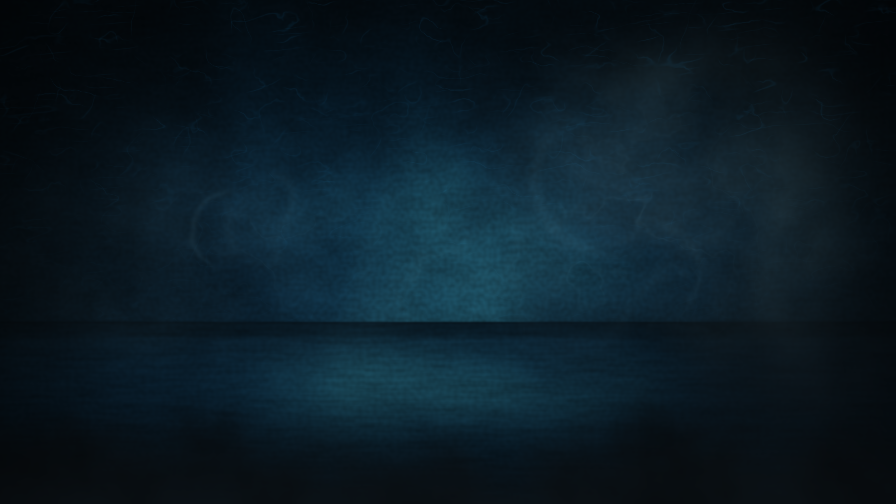
Give the GLSL for this background, as a WebGL 1 fragment shader.

```glsl
precision highp float;

uniform vec2 u_resolution;

const float HORIZON = 0.361;
const vec3 NIGHT = vec3(0.023, 0.056, 0.080);
const vec3 BLUE = vec3(0.014, 0.106, 0.174);
const vec3 TEAL = vec3(0.053, 0.104, 0.078);
const vec3 MIST = vec3(0.064, 0.086, 0.090);
const vec3 ASH = vec3(0.042, 0.064, 0.080);

vec2 gradient(vec2 cell) {
  float h = fract(sin(dot(cell, vec2(127.1, 311.7))) * 43758.5);
  return vec2(cos(6.2832 * h), sin(6.2832 * h));
}

float noise(vec2 p) {
  vec2 i = floor(p);
  vec2 f = p - i;
  vec2 u = f * f * f * (f * (f * 6.0 - 15.0) + 10.0);
  float a = dot(gradient(i), f);
  float b = dot(gradient(i + vec2(1.0, 0.0)), f - vec2(1.0, 0.0));
  float c = dot(gradient(i + vec2(0.0, 1.0)), f - vec2(0.0, 1.0));
  float d = dot(gradient(i + 1.0), f - 1.0);
  return mix(mix(a, b, u.x), mix(c, d, u.x), u.y);
}

float fbm(vec2 p) {
  float sum = 0.0;
  float amp = 0.6;
  for (int i = 0; i < 5; i++) {
    sum += amp * noise(p);
    p = mat2(1.6, 1.2, -1.2, 1.6) * p + 7.3;
    amp *= 0.5;
  }
  return sum;
}

float glow(vec2 p, vec2 center, vec2 radius) {
  vec2 d = (p - center) / radius;
  return exp(-dot(d, d));
}

// Thin bright lines along the zero crossings of a noise field
float filament(float field, float width) {
  return exp(-field * field / (width * width));
}

// Soft ring, visible only on the side it faces
float arc(vec2 p, vec2 center, float radius, float width, float facing) {
  vec2 d = p - center;
  float r = length(d);
  float side = dot(d / max(r, 0.001), vec2(cos(facing), sin(facing)));
  return filament(r - radius, width) * smoothstep(0.1, 0.9, side);
}

// Broken hairlines, stretched by the given frequency
float scratches(vec2 p, vec2 frequency, float width) {
  float line = filament(noise(p * frequency + 0.9 * fbm(p * 8.0)), width);
  return line * smoothstep(0.0, 0.35, noise(p * 14.0 + frequency));
}

vec3 wallColor(vec2 p, vec2 warped) {
  vec3 color = NIGHT * (0.4 + 0.7 * glow(p, vec2(0.1, 0.40), vec2(1.1, 0.42)));
  color += BLUE * glow(warped, vec2(-0.02, 0.49), vec2(0.54, 0.35));
  color += TEAL * glow(warped, vec2(0.02, 0.46), vec2(0.24, 0.19));
  // Mottled plaster, brushed grain and scratches
  float grain = 0.24 * fbm(p * vec2(9.0, 18.0)) + 0.10 * noise(p * vec2(20.0, 110.0));
  color *= 1.0 + grain + 0.17 * noise(p * 105.0);
  float upper = smoothstep(0.4, 0.9, p.y);
  float marks = scratches(p, vec2(10.0, 27.0), 0.028);
  marks += 0.7 * scratches(p + 3.1, vec2(19.0, 15.0), 0.026);
  marks += 0.6 * scratches(p + 5.7, vec2(4.0, 40.0), 0.035);
  return color + vec3(0.006, 0.036, 0.054) * marks * (0.25 + 0.75 * upper);
}

vec3 floorColor(vec2 p, vec2 warped) {
  vec3 color = NIGHT * (0.65 + 0.5 * glow(p, vec2(0.0, 0.25), vec2(1.0, 0.18)));
  color += BLUE * 0.85 * glow(warped, vec2(-0.08, 0.245), vec2(0.62, 0.15));
  color += TEAL * 0.9 * glow(warped, vec2(-0.12, 0.235), vec2(0.24, 0.09));
  color += TEAL * 0.4 * glow(warped, vec2(0.16, 0.23), vec2(0.18, 0.07));
  // Horizontal streaks and a shadow along the back edge
  float streak = 0.22 * fbm(p * vec2(5.0, 45.0)) + 0.14 * noise(p * vec2(16.0, 120.0));
  color *= 1.0 + streak + 0.13 * noise(p * 100.0);
  return color * (1.0 - 0.2 * smoothstep(HORIZON - 0.038, HORIZON - 0.022, p.y));
}

// Wide smoke banks
float smokeDensity(vec2 p, float cloud) {
  float bank = 0.78 * glow(p, vec2(0.40, 0.60), vec2(0.29, 0.27));
  bank += 0.45 * glow(p, vec2(0.39, 0.84), vec2(0.16, 0.09));
  bank += 0.46 * glow(p, vec2(0.66, 0.50), vec2(0.26, 0.30));
  bank += 0.48 * glow(p, vec2(-0.50, 0.47), vec2(0.38, 0.21));
  return bank * clamp(0.9 + 1.9 * cloud, 0.0, 1.8);
}

// Curled strands within the smoke
float wisps(vec2 p, float cloud) {
  float strands = filament(noise(p * vec2(5.0, 3.5) + 2.0 * cloud), 0.04);
  strands += 0.7 * filament(noise(p * vec2(6.0, 4.0) + 1.5 * cloud + 9.0), 0.05);
  float mask = glow(p, vec2(0.36, 0.55), vec2(0.25, 0.22));
  mask += 0.7 * glow(p, vec2(-0.36, 0.52), vec2(0.22, 0.14));
  mask += 0.8 * glow(p, vec2(0.0, 0.45), vec2(0.16, 0.08));
  vec2 bent = p + 0.05 * cloud;
  float curls = arc(bent, vec2(-0.41, 0.53), 0.10, 0.006, 2.8);
  curls += 0.6 * arc(bent, vec2(-0.36, 0.61), 0.06, 0.008, 0.1);
  curls += 0.7 * arc(bent, vec2(0.34, 0.64), 0.16, 0.012, 3.5);
  curls += 0.5 * arc(bent, vec2(0.38, 0.46), 0.11, 0.010, 0.3);
  return strands * mask * 0.45 + curls * 0.8;
}

void main() {
  vec2 p = gl_FragCoord.xy / u_resolution.y;
  p.x -= 0.5 * u_resolution.x / u_resolution.y;

  float cloud = fbm(p * 3.6 + vec2(2.0, 5.0));
  vec2 drift = vec2(cloud, fbm(p * 4.0 + 11.0));
  float edge = 1.2 / u_resolution.y;
  float wall = smoothstep(HORIZON - edge, HORIZON + edge, p.y);
  vec3 color = mix(floorColor(p, p + drift * vec2(0.2, 0.05)),
                   wallColor(p, p + drift * 0.22), wall);
  color *= 1.0 - 0.15 * filament(p.y - HORIZON, 0.003);

  // Smoke over the wall, thinning below the horizon
  float airy = smoothstep(0.16, 0.40, p.y);
  color += MIST * airy * (smokeDensity(p, cloud) + 0.5 * wisps(p, cloud));

  // Ashen fog along the floor and right side
  float fog = 0.85 * (1.0 - smoothstep(0.0, 0.18, p.y + 0.18 * cloud));
  fog += 0.55 * glow(p, vec2(0.68, 0.24), vec2(0.30, 0.17));
  color = mix(color, ASH * (1.0 + 0.9 * cloud), clamp(fog, 0.0, 0.9));

  // Dark side margins
  color *= 1.0 - 0.3 * smoothstep(0.65, 0.95, abs(p.x));
  gl_FragColor = vec4(max(color, 0.0), 1.0);
}
```
